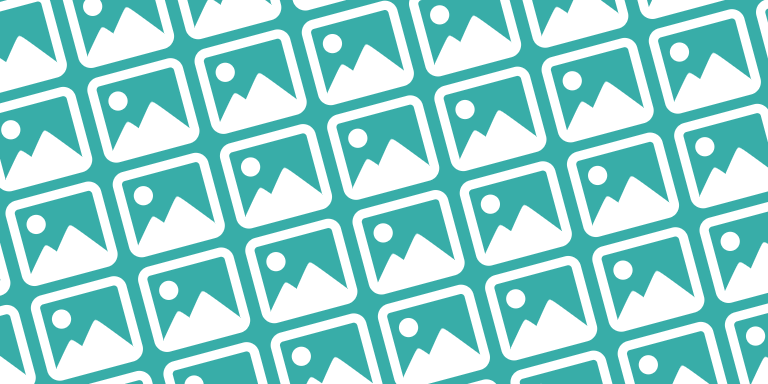
A WebGL 2 fragment shader for this pattern:

```glsl
#version 300 es
precision highp float;
// Tilted grid of white landscape icons on teal: a rounded frame, a sun and two peaks.
// The plane is turned 15 degrees and folded into one cell, where distance
// functions draw a single icon. The canvas is 384 units high.

uniform vec2 u_resolution;
out vec4 fragColor;

float roundedBox(vec2 p, vec2 halfSize, float radius) {
    vec2 d = abs(p) - halfSize + radius;
    return length(max(d, 0.0)) + min(max(d.x, d.y), 0.0) - radius;
}

// Signed distance to a straight-sided mountain with a softened summit.
float mountain(vec2 p, vec2 apex, float slope) {
    float x = p.x - apex.x;
    float ridge = apex.y - slope * sqrt(x * x + 4.0);
    return (p.y - ridge) / sqrt(1.0 + slope * slope);
}

float landscapeIcon(vec2 p) {
    float box = roundedBox(p, vec2(49.3, 43.9), 13.0);
    float frame = abs(box + 4.65) - 4.65;
    float sun = length(p - vec2(-22.1, 15.6)) - 9.6;
    float peaks = min(mountain(p, vec2(-18.2, -4.7), 1.2),
                      mountain(p, vec2(10.2, 8.5), 1.25));
    // Keep the peaks inside the frame.
    float land = max(peaks, box + 4.65);
    return min(frame, min(sun, land));
}

void main() {
    float unitsPerPixel = 384.0 / u_resolution.y;
    vec2 p = (gl_FragCoord.xy - 0.5 * u_resolution) * unitsPerPixel;

    // Turn the plane about the centre of one icon, then fold it into cells.
    p -= vec2(-0.8, 44.4);
    float angle = radians(15.0);
    float c = cos(angle), s = sin(angle);
    vec2 q = vec2(c * p.x + s * p.y, c * p.y - s * p.x);
    vec2 cell = vec2(111.0, 98.0);
    q = mod(q + 0.5 * cell, cell) - 0.5 * cell;

    // Smooth edge about one pixel wide.
    float ink = clamp(0.5 - landscapeIcon(q) / unitsPerPixel, 0.0, 1.0);
    vec3 teal = vec3(0.22, 0.68, 0.66);
    fragColor = vec4(mix(teal, vec3(1.0), ink), 1.0);
}
```
